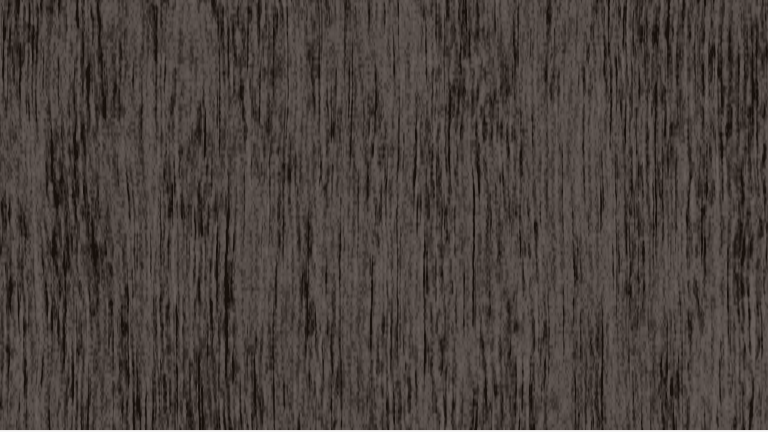
A WebGL 1 fragment shader for this texture:

```glsl
precision highp float;
// Dark grey-brown wood with an upright grain and a thin pale lower edge.
// Threads and stretched value noise make the fibres, torn patches and pores;
// tapered lines on staggered grids make the cracks, all summed into one tone.

uniform vec2 u_resolution;

const vec3 DARK_WOOD = vec3(0.090, 0.062, 0.045);
const vec3 PALE_WOOD = vec3(0.380, 0.345, 0.328);
const vec3 EDGE_COLOUR = vec3(0.97, 0.97, 0.97);
const float EDGE_HEIGHT = 0.0045;

const float BASE_TONE = 0.765;       // 0 is dark wood, 1 is pale wood
const float LONG_FIBRE = 0.46;       // contrast of each ingredient
const float SHORT_FIBRE = 0.50;
const float THREAD = 0.13;
const float WIDE_FIBRE = 0.18;
const float SPECKLE = 0.46;
const float BROAD_SHADE = 0.16;
const float BAND_SHADE = 0.13;
const float PATCH_LIFT = 0.11;
const float PATCH_RIM = 0.10;
const float PORE_DEPTH = 0.38;
const float CRACK_DEPTH = 0.62;
const float PALE_KNEE = 0.84;        // tones above this are compressed

const vec2 LONG_SCALE = vec2(180.0, 5.0);   // cells per canvas height
const vec2 SHORT_SCALE = vec2(165.0, 34.0);
const vec2 WIDE_SCALE = vec2(58.0, 3.0);
const vec2 SPECKLE_SCALE = vec2(280.0, 120.0);
const vec2 PORE_SCALE = vec2(180.0, 22.0);
const vec2 PATCH_SCALE = vec2(20.0, 4.0);
const vec2 BROAD_SCALE = vec2(2.1, 1.3);
const vec2 BAND_SCALE = vec2(9.0, 0.8);
const float THREAD_COUNT = 66.0;
const vec2 CRACK_CELLS = vec2(18.0, 1.7);
const float CRACK_GROWTH = 1.7;      // density step between crack layers
const float CRACK_HALF_WIDTH = 0.0015;
const float CRACK_SOFTNESS = 0.0016;
const int CRACK_LAYERS = 3;

float hash(vec2 p) {
  vec3 q = fract(p.xyx * 0.1031);
  q += dot(q, q.yzx + 33.33);
  return fract((q.x + q.y) * q.z);
}

float noise(vec2 p) {
  vec2 cell = floor(p);
  vec2 f = fract(p);
  f = f * f * (3.0 - 2.0 * f);
  float low = mix(hash(cell), hash(cell + vec2(1.0, 0.0)), f.x);
  float high = mix(hash(cell + vec2(0.0, 1.0)), hash(cell + vec2(1.0, 1.0)), f.x);
  return mix(low, high, f.y);
}

// Noise centred on zero, with its own offset per seed
float grain(vec2 p, vec2 scale, float seed) {
  return noise(p * scale + seed * vec2(17.3, 9.7)) - 0.5;
}

// Slight sideways drift that keeps the grain from running dead straight
vec2 bend(vec2 p) {
  float drift = 0.030 * grain(p, vec2(3.0, 1.6), 1.0)
              + 0.007 * grain(p, vec2(14.0, 7.0), 2.0)
              + 0.002 * grain(p, vec2(45.0, 30.0), 3.0);
  return vec2(p.x + drift, p.y);
}

// One tapered crack at most per cell, columns shifted against each other
float cracks(vec2 p, vec2 cells, float seed, float softness) {
  vec2 q = p * cells;
  float column = floor(q.x);
  q.y += 7.0 * hash(vec2(column, seed));
  vec2 id = vec2(column, floor(q.y)) + seed;
  vec2 f = fract(q);
  float centre = mix(0.22, 0.78, hash(id + 5.0));
  float halfLength = mix(0.18, 0.49, hash(id + 23.0));
  float strength = smoothstep(0.25, 0.80, hash(id + 41.0));
  float taper = 1.0 - smoothstep(0.45, 1.0, abs(f.y - 0.5) / halfLength);
  float across = abs(f.x - centre) / cells.x;
  float width = CRACK_HALF_WIDTH * taper;
  float line = 1.0 - smoothstep(width - 0.5 * softness, width + softness, across);
  return line * taper * strength;
}

void main() {
  float pixel = 1.0 / u_resolution.y;
  vec2 p = gl_FragCoord.xy * pixel;
  vec2 wood = bend(p);

  // Plain patches, their ends torn by a different shift on every fibre
  float tear = 0.20 * grain(wood, vec2(110.0, 3.0), 4.0);
  float patchField = grain(wood + vec2(0.0, tear), PATCH_SCALE, 5.0)
                   + 0.3 * grain(wood, vec2(3.2, 1.3), 6.0);
  float plain = smoothstep(-0.03, 0.10, patchField);
  float rim = 4.0 * plain * (1.0 - plain);

  // Fibres, threads and speckle, calmer inside the plain patches
  float phase = wood.x * THREAD_COUNT + 2.0 * grain(wood, vec2(22.0, 2.5), 16.0);
  float thread = cos(6.2832 * phase) * (0.4 + 1.2 * noise(wood * vec2(40.0, 7.0)));
  float fibres = LONG_FIBRE * grain(wood, LONG_SCALE, 7.0)
               + SHORT_FIBRE * grain(wood, SHORT_SCALE, 14.0)
               + THREAD * thread;
  float tone = BASE_TONE + fibres * mix(1.1, 0.7, plain);
  tone += WIDE_FIBRE * grain(wood, WIDE_SCALE, 8.0);
  tone += SPECKLE * grain(wood, SPECKLE_SCALE, 9.0);

  // Slow shading, long upright bands and patches
  tone += BROAD_SHADE * grain(p, BROAD_SCALE, 10.0);
  tone += BAND_SHADE * grain(wood, BAND_SCALE, 15.0);
  tone += PATCH_LIFT * (plain - 0.5) - PATCH_RIM * rim;

  // Thin dark pores, dense between the plain patches
  float poreField = grain(wood, PORE_SCALE, 11.0)
                  + 0.2 * grain(wood, vec2(45.0, 5.0), 12.0);
  float pores = smoothstep(0.06, 0.28, poreField);
  tone -= PORE_DEPTH * pores * mix(1.0, 0.25, plain);

  // Cracks from long and sparse to short and dense
  float softness = max(CRACK_SOFTNESS, 0.6 * pixel);
  float crack = 0.0;
  vec2 cells = CRACK_CELLS;
  for (int i = 0; i < CRACK_LAYERS; i++) {
    float layer = float(i);
    float lines = cracks(wood, cells, 13.0 + 31.0 * layer, softness);
    crack = max(crack, lines * (1.0 - 0.12 * layer));
    cells *= CRACK_GROWTH;
  }
  float ragged = 0.7 + 0.6 * noise(wood * vec2(60.0, 50.0));
  tone -= CRACK_DEPTH * crack * ragged;

  // Colour, then the pale strip along the bottom
  tone -= 0.5 * max(tone - PALE_KNEE, 0.0);
  vec3 colour = mix(DARK_WOOD, PALE_WOOD, clamp(tone, 0.0, 1.1));
  float edge = clamp((EDGE_HEIGHT - p.y) / pixel + 0.5, 0.0, 1.0);
  gl_FragColor = vec4(mix(colour, EDGE_COLOUR, edge), 1.0);
}
```
